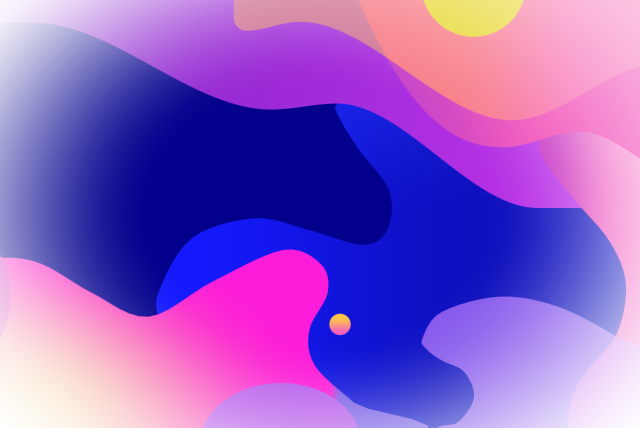
A WebGL 2 fragment shader for this background:

```glsl
#version 300 es
precision highp float;
// Fluid overlapping blobs in blue, violet, pink and peach, with a pale vignette.
uniform vec2 u_resolution;
out vec4 fragColor;

const int POINTS = 14;
const int STEPS = 6;

// Point on a Catmull-Rom span from b to c.
vec2 spline(vec2 a, vec2 b, vec2 c, vec2 d, float t) {
  return b + 0.5 * t * (c - a + t * (2.0 * a - 5.0 * b + 4.0 * c - d
       + t * (3.0 * (b - c) + d - a)));
}

// Signed distance to a closed smooth contour, negative inside.
float contour(vec2 p, vec2 c[POINTS]) {
  float nearest = 1e6;
  float side = 1.0;
  vec2 a = c[0];
  for (int i = 0; i < POINTS; i++) {
    for (int j = 1; j <= STEPS; j++) {
      vec2 b = spline(c[(i + POINTS - 1) % POINTS], c[i], c[(i + 1) % POINTS],
                      c[(i + 2) % POINTS], float(j) / float(STEPS));
      vec2 e = b - a, w = p - a;
      vec2 off = w - e * clamp(dot(w, e) / max(dot(e, e), 1e-6), 0.0, 1.0);
      nearest = min(nearest, dot(off, off));
      if ((a.y > p.y) != (b.y > p.y) && w.x < e.x * w.y / e.y) side = -side;
      a = b;
    }
  }
  return side * sqrt(nearest);
}

// Antialiased coverage of a distance field.
float fill(float d) {
  return clamp(0.5 - d / max(fwidth(d), 1e-4), 0.0, 1.0);
}

// Lower edge of the violet band.
float violetEdge(float x) {
  return 94.7 - 20.3 * smoothstep(7.8, 63.5, x) + 1.4 * smoothstep(63.5, 79.0, x)
       - 24.4 * smoothstep(79.0, 126.0, x);
}

// Lower edge of the pink wave.
float pinkEdge(float x) {
  return 65.6 + 34.4 * pow(max(118.2 - x, 0.0) / 34.2, 2.3)
       + 3.7 * smoothstep(118.2, 135.7, x) - 13.3 * smoothstep(135.7, 165.0, x);
}

// Lower edge of the peach wave, rounded at its left end.
float peachEdge(float x) {
  float dx = max(57.8 - x, 0.0);
  return 92.8 + 3.0 - sqrt(max(9.0 - dx * dx, 0.0)) + 2.1 * smoothstep(57.6, 70.3, x)
       - 23.0 * smoothstep(70.3, 120.1, x) + 13.4 * smoothstep(120.1, 155.0, x);
}

void main() {
  // Canvas spans 150 by 100 units.
  vec2 uv = gl_FragCoord.xy / u_resolution;
  vec2 p = uv * vec2(150.0, 100.0);

  // Blue ground and navy pool
  vec3 color = mix(vec3(0.08, 0.10, 0.99), vec3(0.05, 0.06, 0.74), smoothstep(40.0, 115.0, p.x));
  color += vec3(0.03, 0.06, 0.06) * smoothstep(50.0, 80.0, p.y);
  float navy = contour(p, vec2[POINTS](
    vec2(78.5, 74.6), vec2(84.0, 65.2), vec2(91.2, 55.5), vec2(90.8, 46.3), vec2(85.0, 42.8),
    vec2(72.3, 46.3), vec2(59.6, 49.0), vec2(44.9, 44.3), vec2(37.1, 31.6), vec2(36.5, 24.0),
    vec2(30.0, 12.0), vec2(-30.0, 12.0), vec2(-30.0, 110.0), vec2(76.0, 84.0)));
  color = mix(color, vec3(0.01, 0.0, 0.55), fill(navy));

  // Violet band, then the pink bank on the right
  vec3 violet = mix(vec3(0.50, 0.14, 0.78), vec3(0.72, 0.19, 0.90), uv.x * 1.2);
  color = mix(color, violet, fill(violetEdge(p.x) - p.y));
  float bank = contour(p, vec2[POINTS](
    vec2(126.0, 68.8), vec2(127.9, 61.9), vec2(135.4, 52.5), vec2(143.0, 43.4), vec2(146.7, 33.6),
    vec2(144.5, 21.9), vec2(137.3, 13.1), vec2(133.8, 6.3), vec2(133.2, -1.6), vec2(134.0, -14.0),
    vec2(165.0, -20.0), vec2(175.0, 40.0), vec2(165.0, 85.0), vec2(128.0, 77.0)));
  color = mix(color, mix(vec3(0.78, 0.20, 0.77), vec3(0.95, 0.36, 0.75),
    smoothstep(127.0, 146.0, p.x)), fill(bank));

  // Pink and peach waves with the yellow sun
  float pink = fill(pinkEdge(p.x) - p.y);
  color = mix(color, mix(vec3(0.78, 0.27, 0.78), vec3(0.95, 0.33, 0.73),
    smoothstep(92.0, 130.0, p.x)), pink);
  float peach = fill(max(peachEdge(p.x) - p.y, 54.8 - p.x));
  vec3 peachTone = mix(vec3(0.82, 0.48, 0.60), vec3(0.97, 0.50, 0.54), pink);
  peachTone = mix(peachTone, vec3(0.97, 0.44, 0.72), smoothstep(105.0, 140.0, p.x));
  color = mix(color, peachTone, peach);
  color = mix(color, vec3(0.91, 0.85, 0.22), fill(length(p - vec2(111.0, 103.7)) - 12.3));

  // Magenta hill, yellow toward the corner and violet at its foot
  float hill = contour(p, vec2[POINTS](
    vec2(-14.0, 38.0), vec2(0.0, 39.8), vec2(9.8, 38.3), vec2(21.5, 31.6), vec2(34.8, 26.0),
    vec2(49.8, 34.2), vec2(66.4, 41.6), vec2(75.2, 38.3), vec2(76.8, 31.6), vec2(72.5, 22.9),
    vec2(73.8, 14.6), vec2(83.0, 5.9), vec2(95.0, -4.0), vec2(-20.0, -30.0)));
  vec3 hillTone = mix(vec3(0.95, 0.85, 0.52), vec3(0.99, 0.11, 0.85),
    smoothstep(0.0, 1.0, length(p / vec2(78.0, 51.0))));
  hillTone = mix(hillTone, vec3(0.48, 0.38, 0.90), smoothstep(77.0, 80.0, p.x) * step(p.y, 14.0));
  color = mix(color, hillTone, fill(hill));
  float mound = length((p - vec2(65.8, -3.5)) / vec2(18.7, 14.0)) - 1.0;
  color = mix(color, vec3(0.72, 0.37, 0.92), fill(mound));

  // Translucent lilac blob
  float lilac = contour(p, vec2[POINTS](
    vec2(99.0, 20.9), vec2(103.5, 27.1), vec2(117.2, 30.7), vec2(130.9, 28.3), vec2(144.5, 21.3),
    vec2(154.3, 14.0), vec2(170.0, -20.0), vec2(98.0, -8.0), vec2(102.0, -0.3), vec2(107.4, 1.4),
    vec2(111.1, 7.2), vec2(108.8, 13.1), vec2(103.5, 15.8), vec2(100.0, 18.4)));
  color = mix(color, vec3(0.73, 0.47, 1.0), 0.7 * fill(lilac));

  // Sliver at the left and the small bright dot
  color = mix(color, vec3(0.78, 0.30, 0.76), 0.7 * fill(length(p - vec2(-19.1, 30.7)) - 21.5));
  vec3 dotTone = mix(vec3(0.97, 0.38, 0.74), vec3(0.99, 0.78, 0.28), smoothstep(22.0, 26.0, p.y));
  color = mix(color, dotTone, fill(length(p - vec2(79.7, 24.2)) - 2.5));

  // Pale vignette, weaker over the warm waves
  float fade = smoothstep(0.5, 1.4, length((uv * 2.0 - 1.0) * vec2(1.0, 0.85)));
  fade *= 1.0 - 0.4 * max(peach, pink);
  fragColor = vec4(mix(color, vec3(1.0), fade), 1.0);
}
```
